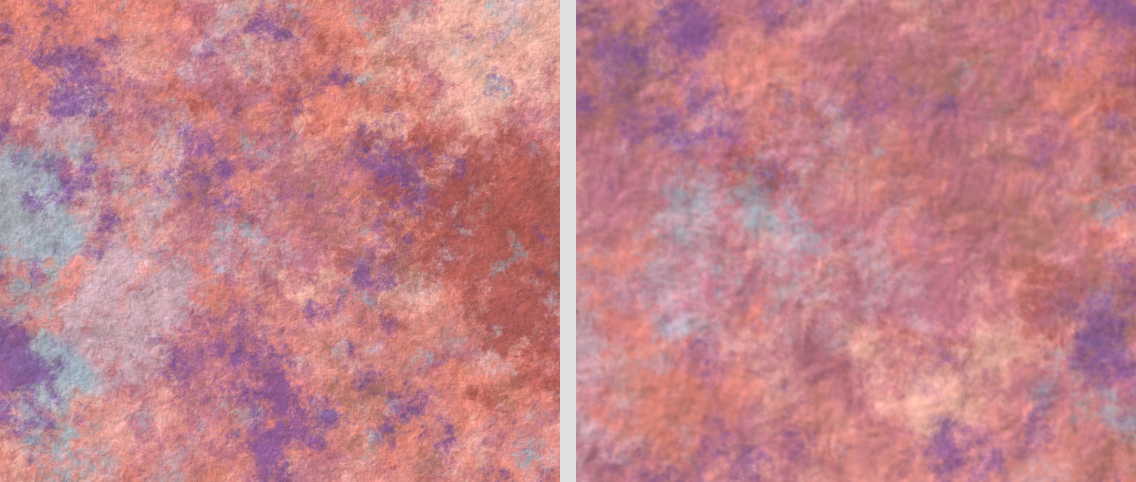
Left: the whole. Right: its middle third, enlarged.
Give the GLSL for this texture, as a WebGL 2 fragment shader.

```glsl
#version 300 es
precision highp float;
// Weathered painted plaster: ragged veils of coral, mauve, violet, brick and pale blue.
// Each veil is a sum of soft ellipses whose edge is broken up by rough fractal noise;
// a fine height field, lit from the upper left, adds the trowelled relief.

#define PATCH_FREQ 8.5      // coarsest blotches per canvas height
#define ROUGHNESS 0.76      // octave gain of the blotches
#define RAGGED 2.7          // how far noise breaks up a veil
#define EDGE 0.32           // softness of veil borders
#define OPACITY 0.78        // cover of a full veil
#define WARP 0.20           // bending of the large shapes
#define RELIEF_FREQ 70.0    // plaster bumps per canvas height
#define RELIEF 0.36         // strength of the relief light
#define MOTTLE 0.40         // light and dark variation
#define LIGHT_STEP 0.0019   // distance between relief samples

uniform vec2 u_resolution;
out vec4 fragColor;

const vec3 CORAL  = vec3(0.85, 0.54, 0.52);
const vec3 PINK   = vec3(0.89, 0.66, 0.64);
const vec3 MAUVE  = vec3(0.70, 0.42, 0.51);
const vec3 ORANGE = vec3(0.90, 0.53, 0.46);
const vec3 BRICK  = vec3(0.65, 0.32, 0.30);
const vec3 CREAM  = vec3(0.94, 0.73, 0.66);
const vec3 LILAC  = vec3(0.78, 0.69, 0.74);
const vec3 BLUE   = vec3(0.60, 0.70, 0.75);
const vec3 VIOLET = vec3(0.48, 0.31, 0.57);
const vec3 OCHRE  = vec3(0.65, 0.44, 0.39);

// Integer hash of a lattice point, 0 to 1
float hash(ivec2 cell) {
  uvec2 q = uvec2(cell) * uvec2(1597u, 3571u);
  uint h = (q.x ^ (q.y << 8)) * 747796u + q.y * 28917u;
  h = (h ^ (h >> 15)) * 739397u;
  h = (h ^ (h >> 13)) * 277803u;
  h ^= h >> 16;
  return float(h & 65535u) / 65535.0;
}

float valueNoise(vec2 p) {
  ivec2 i = ivec2(floor(p));
  vec2 f = fract(p);
  f = f * f * (3.0 - 2.0 * f);
  float low = mix(hash(i), hash(i + ivec2(1, 0)), f.x);
  float high = mix(hash(i + ivec2(0, 1)), hash(i + ivec2(1, 1)), f.x);
  return mix(low, high, f.y);
}

// Fractal noise centred on zero
float fbm(vec2 p, int octaves, float gain) {
  const mat2 turn = mat2(1.6, 1.2, -1.2, 1.6);
  float sum = 0.0, weight = 1.0, total = 0.0;
  for (int i = 0; i < octaves; i++) {
    sum += weight * (valueNoise(p) - 0.5);
    total += weight;
    weight *= gain;
    p = turn * p + 17.3;
  }
  return sum / total;
}

// Soft ellipse, 1 at its centre
float blob(vec2 p, vec2 centre, vec2 radius) {
  vec2 d = (p - centre) / radius;
  return exp(-dot(d, d));
}

// Lay one ragged veil of colour over the paint below
vec3 veil(vec3 under, vec3 paint, float amount, vec2 p, float seed) {
  float n = fbm(p * PATCH_FREQ + seed * vec2(31.7, 53.1), 7, ROUGHNESS);
  float cover = smoothstep(-EDGE, EDGE, amount - 0.5 + RAGGED * n);
  return mix(under, paint, OPACITY * cover);
}

// Plaster height with crumpled ridges
float plaster(vec2 p) {
  vec2 q = p * RELIEF_FREQ;
  q += 0.9 * vec2(valueNoise(q * 0.6), valueNoise(q * 0.6 + 40.0));
  return fbm(q, 3, 0.65) - 0.35 * abs(fbm(q * 0.5 + 90.0, 3, 0.6));
}

void main() {
  vec2 p = gl_FragCoord.xy / u_resolution.y;
  vec2 s = p + WARP * vec2(fbm(p * 5.0, 5, 0.6), fbm(p * 5.0 + 60.0, 5, 0.6));

  // Warm ground
  vec3 col = CORAL;
  col = veil(col, PINK, 0.26 + 0.65 * blob(s, vec2(0.30, 0.36), vec2(0.20, 0.42)), p, 1.0);
  col = veil(col, MAUVE, 0.20 + 0.48 * blob(s, vec2(0.36, 0.80), vec2(0.46, 0.26))
    + 0.45 * blob(s, vec2(0.58, 0.28), vec2(0.24, 0.32)), p, 2.0);
  col = veil(col, ORANGE, 0.20 + 0.45 * blob(s, vec2(0.04, 0.98), vec2(0.26, 0.09))
    + 0.45 * blob(s, vec2(1.00, 0.17), vec2(0.24, 0.20))
    + 0.28 * blob(s, vec2(0.66, 0.82), vec2(0.16, 0.14)), p, 3.0);

  // Right side: brick band, cream corner, ochre stain
  col = veil(col, BRICK, 0.95 * blob(s, vec2(1.08, 0.55), vec2(0.30, 0.19))
    + 0.55 * blob(s, vec2(1.14, 0.30), vec2(0.12, 0.18)), p, 4.0);
  col = veil(col, CREAM, 1.10 * blob(s, vec2(1.00, 0.95), vec2(0.33, 0.18)), p, 5.0);
  col = veil(col, OCHRE, 0.55 * blob(s, vec2(0.78, 0.20), vec2(0.11, 0.22)) - 0.05, p, 6.0);

  // Left side: lilac haze and pale blue
  col = veil(col, LILAC, 0.04 + 0.70 * blob(s, vec2(0.19, 0.36), vec2(0.18, 0.38)), p, 7.0);
  col = veil(col, BLUE, 1.15 * blob(s, vec2(0.05, 0.63), vec2(0.17, 0.17))
    + 0.65 * blob(s, vec2(0.08, 0.22), vec2(0.11, 0.30)) - 0.10, p, 8.0);

  // Violet pools
  col = veil(col, VIOLET, 0.85 * blob(s, vec2(0.01, 0.27), vec2(0.11, 0.20))
    + 0.80 * blob(s, vec2(0.58, 0.20), vec2(0.19, 0.20))
    + 0.62 * blob(s, vec2(0.91, 0.61), vec2(0.11, 0.12))
    + 0.50 * blob(s, vec2(0.15, 0.81), vec2(0.20, 0.11)), p, 9.0);

  // Tonal mottling and relief light
  col *= 1.0 + MOTTLE * fbm(p * 20.0 + 200.0, 5, 0.9);
  vec2 toLight = LIGHT_STEP * vec2(-0.7, 0.7);
  col *= 1.0 + RELIEF * (plaster(p - toLight) - plaster(p + toLight));
  fragColor = vec4(clamp(col, 0.0, 1.0), 1.0);
}
```
